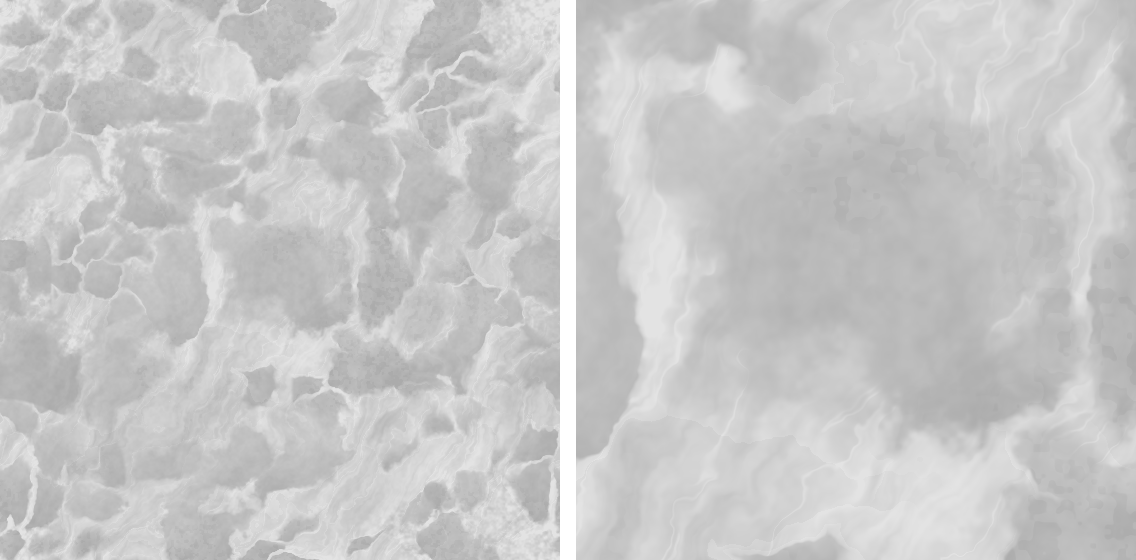
Left: the whole. Right: its middle third, enlarged.
A Shadertoy shader for this texture:

```glsl
// Integer hash on a wrapped lattice, three values in 0..1
vec3 hash(vec2 cell, vec2 period, float seed) {
    uvec3 v = uvec3(vec3(mod(cell + 0.5, period), seed + 0.5));
    v = v * 1664525u + 1013904223u;
    v.x += v.y * v.z; v.y += v.z * v.x; v.z += v.x * v.y;
    v ^= v >> 16u;
    v.x += v.y * v.z; v.y += v.z * v.x; v.z += v.x * v.y;
    return vec3(v & 0xffffu) / 65535.0;
}

float noise(vec2 p, vec2 period, float seed) {
    vec2 i = floor(p), f = p - i;
    f = f * f * f * (f * (f * 6.0 - 15.0) + 10.0);
    float low = mix(hash(i, period, seed).x, hash(i + vec2(1, 0), period, seed).x, f.x);
    float high = mix(hash(i + vec2(0, 1), period, seed).x, hash(i + 1.0, period, seed).x, f.x);
    return mix(low, high, f.y);
}

// Wrapping fractal noise; p spans whole units per tile
float fbm(vec2 p, vec2 freq, int octaves, float seed) {
    float sum = 0.0, amp = 0.5, total = 0.0;
    for (int i = 0; i < octaves; i++) {
        sum += amp * noise(p * freq, freq, seed + float(i));
        total += amp;
        amp *= 0.58;
        freq *= 2.0;
    }
    return sum / total;
}

// Stretched cells: nearest distance, gap to the neighbour, id, lit side
vec4 cells(vec2 p, float count, float seed) {
    p *= count;
    vec2 base = floor(p);
    float first = 9.0, second = 9.0, id = 0.0, side = 0.0;
    for (int y = -2; y <= 2; y++)
    for (int x = -2; x <= 2; x++) {
        vec2 cell = base + vec2(x, y);
        vec3 place = hash(cell, vec2(count), seed);
        vec3 form = hash(cell, vec2(count), seed + 1.0);
        vec2 offset = p - cell - 0.1 - 0.8 * place.xy;
        float angle = 0.4 + 1.8 * (form.x - 0.5);
        vec2 axis = vec2(cos(angle), sin(angle));
        vec2 local = vec2(dot(offset, axis) * 0.8, dot(offset, vec2(-axis.y, axis.x)) * 1.2);
        float d = length(local) / mix(0.75, 1.3, form.y);
        if (d < first) {
            second = first;
            first = d;
            id = place.z;
            side = dot(offset, vec2(-0.35, 0.94));
        } else {
            second = min(second, d);
        }
    }
    return vec4(first, second - first, id, side);
}

// Lay soft dark hollows with pale crests over the ground tone
float addHollows(float tone, vec2 p, float count, float seed, float missing, float mottle) {
    vec4 c = cells(p, count, seed);
    float softness = mix(0.12, 0.5, smoothstep(0.35, 0.65, fbm(p, vec2(9), 2, seed + 5.0)));
    float present = smoothstep(missing - 0.02, missing + 0.02, c.z);
    float cover = present * smoothstep(0.04, softness, c.y + 0.25 * (mottle - 0.5));
    cover *= 1.0 - smoothstep(0.45, 0.75, c.x + 0.6 * (mottle - 0.5));
    float shade = 0.712 + 0.03 * fract(c.z * 17.0) + 0.1 * (mottle - 0.5);
    shade += 0.035 * clamp(c.w * 1.6, -1.0, 1.0);
    float crest = present * exp(-c.y * 14.0) * (1.0 - smoothstep(0.5, 0.9, c.x));
    return mix(tone, shade, cover * 0.95) + 0.03 * crest;
}

void mainImage(out vec4 fragColor, in vec2 fragCoord) {
    vec2 uv = fragCoord / iResolution.xy;

    // Bend the domain broadly, then fray it finely
    vec2 broad = vec2(fbm(uv, vec2(5), 3, 10.0), fbm(uv, vec2(5), 3, 20.0)) - 0.5;
    vec2 frayed = vec2(fbm(uv, vec2(26), 4, 30.0), fbm(uv, vec2(26), 4, 40.0)) - 0.5;
    vec2 p = uv + 0.12 * broad + 0.03 * frayed;

    // Pale ground with fibres rising to the right
    vec2 slant = vec2(3.0 * p.x - 2.0 * p.y, p.x + p.y);
    float fibres = fbm(slant, vec2(9, 4), 4, 50.0);
    float threads = fbm(slant, vec2(26, 9), 3, 55.0) - 0.5;
    float clouds = fbm(p, vec2(4), 4, 60.0);
    float tone = 0.827 + 0.13 * (fibres - 0.5) + 0.15 * (clouds - 0.5) + 0.06 * threads;

    // Small hollows first, large ones above them
    float mottle = fbm(p, vec2(16), 5, 70.0);
    float region = smoothstep(0.4, 0.6, fbm(uv, vec2(3), 2, 80.0));
    tone = addHollows(tone, p, 14.0, 90.0, mix(0.35, 0.68, region), mottle);
    tone = addHollows(tone, p + 0.02 * frayed, 7.0, 110.0, mix(0.68, 0.3, region), mottle);

    // Thin bright creases in the pale parts
    float fold = abs(fbm(slant, vec2(6, 4), 4, 130.0) - 0.5);
    float pale = smoothstep(0.74, 0.81, tone);
    tone += 0.035 * pale * (1.0 - smoothstep(0.0, 0.025, fold));

    // Dark flecks inside hollows, crumbs on patches of ground
    float speck = fbm(uv, vec2(120), 2, 140.0);
    float patches = smoothstep(0.45, 0.58, fbm(uv, vec2(6), 3, 150.0));
    tone -= 0.026 * (1.0 - pale) * patches * smoothstep(0.54, 0.62, speck);
    float crumbs = smoothstep(0.54, 0.64, fbm(uv, vec2(4), 3, 160.0)) * pale;
    tone += 0.13 * crumbs * (fbm(uv, vec2(120), 2, 170.0) - 0.5);

    // Overall grain and threads
    tone += 0.035 * (fbm(uv, vec2(100), 2, 180.0) - 0.5) + 0.025 * threads;
    fragColor = vec4(vec3(clamp(tone, 0.67, 0.89)), 1.0);
}
```
